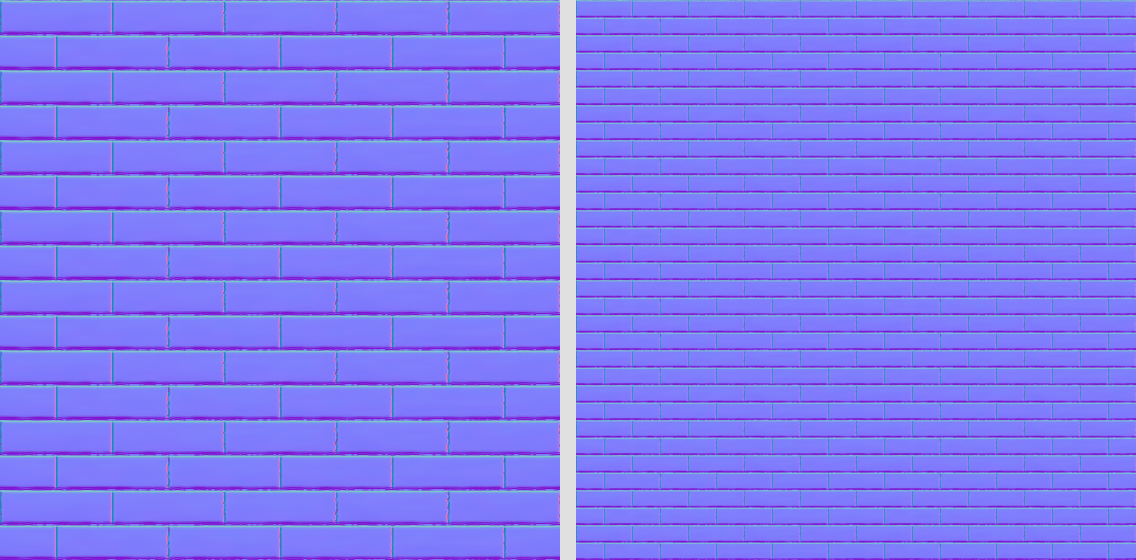
Left, the tile; right, the same tile 2 across and 2 down.
A Shadertoy shader for this texture map:

```glsl
const vec2 BRICKS = vec2(5.0, 16.0);          // bricks across, courses down
const vec3 FLAT = vec3(0.50, 0.49, 0.99);
const vec3 FACE_DOWN = vec3(0.50, 0.08, 0.82);
const vec3 SOFT_DOWN = vec3(0.50, 0.28, 0.88);
const vec3 FACE_UP = vec3(0.49, 0.78, 0.80);
const vec3 SOFT_UP = vec3(0.46, 0.58, 0.93);
const vec3 FACE_RIGHT = vec3(0.88, 0.48, 0.78);
const vec3 FACE_LEFT = vec3(0.12, 0.50, 0.74);
const vec3 CRUMB = vec3(0.42, 0.32, 0.72);
const float BED_DOWN = 0.0034;                // bevel centres, from the joint
const float BED_UP = 0.0026;
const float DOWN_HALF = 0.0015;               // bevel half widths
const float UP_HALF = 0.0017;
const float LIP_OFFSET = 0.0064;
const float LIP_HALF = 0.0010;
const float SIDE_OFFSET = 0.0014;
const float SIDE_HALF = 0.0012;
const float WOBBLE = 0.0010;
const float CHIP_WOBBLE = 0.0026;
const float CHIP_REACH = 0.006;
const float GLOW_REACH = 0.006;
const float FACE_TILT = 0.04;
const float FACE_NOISE = 0.022;

float hash(vec2 p) {
    return fract(sin(dot(p, vec2(127.1, 311.7))) * 43758.5453);
}

// Value noise whose lattice wraps at a whole period
float wrapNoise(vec2 p, vec2 period) {
    vec2 cell = floor(p);
    vec2 f = fract(p);
    f = f * f * (3.0 - 2.0 * f);
    vec2 a = mod(cell, period);
    vec2 b = mod(cell + 1.0, period);
    return mix(mix(hash(a), hash(vec2(b.x, a.y)), f.x),
               mix(hash(vec2(a.x, b.y)), hash(b), f.x), f.y);
}

// Box-filtered coverage of a stripe
float stripe(float d, float centre, float halfWidth, float pixel) {
    float lo = centre - halfWidth;
    float hi = centre + halfWidth;
    return (clamp(d + 0.5 * pixel, lo, hi) - clamp(d - 0.5 * pixel, lo, hi)) / pixel;
}

void mainImage(out vec4 fragColor, in vec2 fragCoord) {
    vec2 uv = fragCoord / iResolution.xy;
    vec2 pixel = 1.0 / iResolution.xy;

    // Running bond: even courses shift by half a brick
    vec2 p = uv * BRICKS;
    float parity = mod(floor(p.y), 2.0);
    p.x += 0.5 * (1.0 - parity);
    vec2 joint = (fract(p + 0.5) - 0.5) / BRICKS;
    float jointId = mod(floor(p.x + 0.5), BRICKS.x);

    // Brick face: slight tilt and broad unevenness
    vec3 col = FLAT;
    col.g += FACE_TILT * (fract(p.y) - 0.5);
    col.rg += FACE_NOISE * (vec2(wrapNoise(uv * vec2(30.0, 64.0), vec2(30.0, 8.0)),
                                 wrapNoise(uv * vec2(20.0, 96.0) + 7.0, vec2(20.0, 12.0))) - 0.5);
    float glow = 0.25 * exp(-abs(joint.y) / GLOW_REACH);
    col = mix(col, joint.y > 0.0 ? SOFT_DOWN : SOFT_UP, glow);

    // Wavering of the bed joints, strongest at the brick corners
    float wave = wrapNoise(uv * vec2(60.0, 16.0), vec2(60.0, 2.0)) - 0.5;
    float grit = wrapNoise(uv * vec2(200.0, 64.0), vec2(200.0, 8.0)) - 0.5;
    float swell = wrapNoise(uv * vec2(45.0, 16.0) + 11.0, vec2(45.0, 2.0)) - 0.5;
    float chip = exp(-abs(joint.x) / CHIP_REACH);
    float bed = joint.y + wave * WOBBLE + grit * mix(0.5 * WOBBLE, CHIP_WOBBLE, chip);

    // Inset rim of each brick, ending short of its corners
    float inner = smoothstep(0.003, 0.006, abs(joint.x));
    col = mix(col, SOFT_DOWN, inner * (0.75 + 0.8 * swell) * stripe(bed, LIP_OFFSET, LIP_HALF, pixel.y));
    col = mix(col, SOFT_UP, inner * (0.7 + 0.6 * wave) * stripe(bed, -LIP_OFFSET, LIP_HALF, pixel.y));
    float sideInner = smoothstep(0.004, 0.008, abs(joint.y));
    col = mix(col, SOFT_UP, 0.6 * sideInner * stripe(joint.x, 0.0054, 0.0008, pixel.x));
    col = mix(col, mix(FLAT, FACE_RIGHT, 0.2), sideInner * stripe(joint.x, -0.0054, 0.0007, pixel.x));

    // Upright joints: each has its own amount of crumbling
    float wear = mix(0.1, 1.0, hash(vec2(jointId + 3.0, parity + 5.0)));
    vec2 along = vec2(uv.y * 256.0, jointId * 3.0);
    vec2 wrap = vec2(32.0, 64.0);
    float rough = wrapNoise(along, wrap);
    float bite = wrapNoise(along + vec2(0.0, 20.0), wrap);
    float crumb = wrapNoise(along + vec2(0.0, 40.0), wrap);
    float side = joint.x + (rough - 0.5) * CHIP_WOBBLE * wear;
    float rightCover = 1.0 - 0.7 * wear * smoothstep(0.5, 0.9, bite);
    float leftCover = 1.0 - 0.7 * wear * smoothstep(0.5, 0.9, rough);
    float wide = SIDE_HALF * (1.0 + 0.7 * wear * (bite - 0.5));
    col = mix(col, FACE_RIGHT, rightCover * stripe(side, -SIDE_OFFSET, wide, pixel.x));
    col = mix(col, FACE_LEFT, leftCover * stripe(side, SIDE_OFFSET, wide, pixel.x));
    col = mix(col, CRUMB, wear * smoothstep(0.5, 0.8, crumb) * stripe(side, 0.0, 0.0011, pixel.x));

    // Bed bevels, swelling and thinning along the course
    float downHalf = DOWN_HALF * (1.0 + 0.6 * swell);
    float upHalf = UP_HALF * (1.0 - 0.5 * wave);
    col = mix(col, FACE_DOWN, (1.0 - 0.4 * chip) * stripe(bed, BED_DOWN, downHalf, pixel.y));
    col = mix(col, FACE_UP, (1.0 - 0.3 * chip) * stripe(bed, -BED_UP, upHalf, pixel.y));

    // Mortar line between the two bevels
    vec3 mortar = mix(FACE_DOWN, SOFT_UP, smoothstep(-0.1, 0.5, wave + grit));
    col = mix(col, mortar, stripe(bed, 0.0003, 0.0010, pixel.y));

    fragColor = vec4(clamp(col, 0.0, 1.0), 1.0);
}
```
